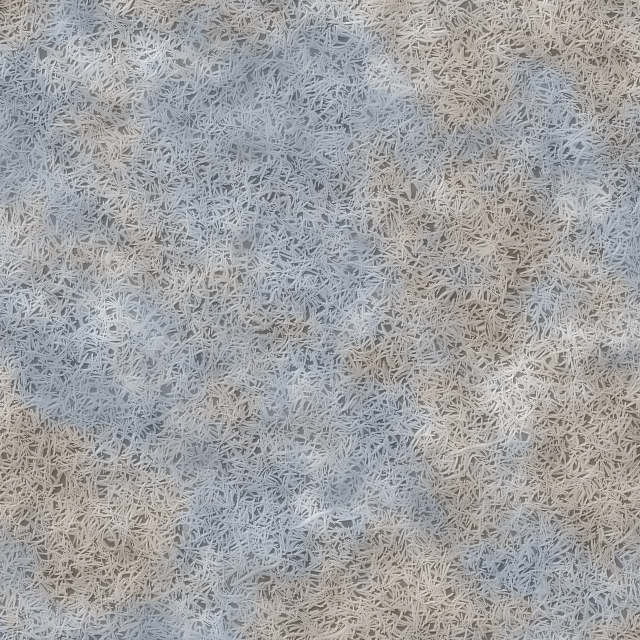
Write a three.js fragment shader that draws this texture.

```glsl
varying vec2 vUv;

float hash(vec2 p) {
  vec3 q = fract(vec3(p.xyx) * 0.1031);
  q += dot(q, q.yzx + 33.33);
  return fract((q.x + q.y) * q.z);
}

float noise(vec2 p) {
  vec2 i = floor(p), f = fract(p);
  f = f * f * (3.0 - 2.0 * f);
  return mix(mix(hash(i), hash(i + vec2(1.0, 0.0)), f.x),
             mix(hash(i + vec2(0.0, 1.0)), hash(i + 1.0), f.x), f.y);
}

float fbm(vec2 p) {
  float sum = 0.0, gain = 0.533;
  for (int i = 0; i < 4; i++) {
    sum += gain * noise(p);
    p = mat2(1.6, 1.2, -1.2, 1.6) * p + 7.3;
    gain *= 0.5;
  }
  return sum;
}

// Height of tapered blades scattered over a unit grid, four candidates per cell
float blades(vec2 p, float seed, float halfLength, float halfWidth, float spread, float density) {
  float height = 0.0;
  for (int y = -1; y <= 1; y++)
  for (int x = -1; x <= 1; x++)
  for (int k = 0; k < 4; k++) {
    vec2 cell = floor(p) + vec2(float(x), float(y));
    vec2 id = cell + 13.0 + seed * 91.0 + float(k) * vec2(137.0, 59.0);
    if (hash(id + 5.7) > density) continue;
    vec2 offset = p - cell - vec2(hash(id), hash(id + 31.4));
    float angle = 0.6 + (hash(id + 71.9) - 0.5) * spread;
    vec2 axis = vec2(cos(angle), sin(angle));
    float reach = halfLength * mix(0.45, 1.0, hash(id + 17.3));
    float along = clamp(dot(offset, axis), -reach, reach);
    float width = halfWidth * (1.0 - 0.45 * abs(along) / reach);
    float profile = 1.0 - smoothstep(0.2 * width, 1.4 * width, length(offset - axis * along));
    height = max(height, profile * mix(0.5, 1.0, hash(id + 43.1)));
  }
  return height;
}

// Fine matted grass with sparse thick straws and small leaves on top
float matHeight(vec2 p) {
  vec2 bend = vec2(noise(p * 42.0), noise(p * 42.0 + 50.0)) - 0.5;
  vec2 q = p + 0.011 * bend;
  float grass = max(blades(q * 46.0, 1.0, 0.8, 0.105, 3.14, 1.0),
                    0.9 * blades(q * 66.0 + 0.4, 2.0, 0.75, 0.125, 3.14, 1.0));
  float straw = blades(p * 6.0 + 0.05 * bend, 3.0, 0.32, 0.026, 0.9, 0.1);
  float leaf = blades(q * 9.0, 4.0, 0.06, 0.09, 3.14, 0.06);
  return max(grass, max(1.15 * straw, 1.05 * leaf));
}

void main() {
  vec2 p = vUv;
  float height = matHeight(p);
  float slope = height - matHeight(p + vec2(-0.0018, 0.0024));

  // Broad patches of cold frost and bare dry grass
  vec2 drift = mat2(0.8, 0.6, -0.6, 0.8) * p * vec2(5.4, 5.4);
  float frost = smoothstep(0.34, 0.67, fbm(drift + 3.7));
  float mottle = fbm(p * 21.0 + 11.0) - 0.5;
  float glow = smoothstep(0.56, 0.8, fbm(p * 10.0 + 27.0));

  // Frost film fills the gaps and softens the relief
  float film = frost * smoothstep(0.4, 0.65, fbm(p * 13.0 + 41.0));
  float relief = height * (1.9 - 0.9 * height);
  relief = mix(relief, 0.75, 0.4 * film);
  float light = 0.435 + 0.265 * relief + 0.1 * slope * (1.0 - 0.35 * film);
  light += 0.2 * mottle + 0.09 * glow;

  vec3 dryTint = mix(vec3(0.028, -0.004, -0.04), vec3(0.034, 0.0, -0.031), relief);
  vec3 frostTint = mix(vec3(-0.026, 0.0, 0.034), vec3(-0.034, 0.003, 0.046), relief);
  vec3 color = vec3(light) + mix(dryTint, frostTint, frost) * (1.0 - 0.5 * glow);
  gl_FragColor = vec4(clamp(color, 0.0, 1.0), 1.0);
}
```
